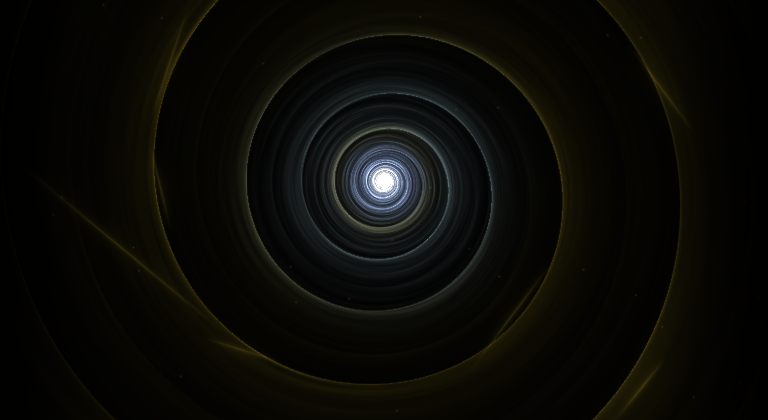
A WebGL 2 fragment shader for this background:

```glsl
#version 300 es
// A glowing log-spiral tunnel: blue-white core, slate rings and olive outer folds.
precision highp float;

uniform vec2 u_resolution;
out vec4 fragColor;

// Lengths are in canvas heights, angles in turns.
const float TAU = 6.2831853;
const vec2 CENTER = vec2(0.0, 0.069);
const float EDGE_RADIUS = 0.7105;
const float EDGE_TURN = 0.017;
const float PITCH = 0.511;
const float SAG = 0.07;
const int FINE_LAYERS = 5;
const float LINE_WIDTH = 0.0035;
const vec3 WHITE = vec3(1.0, 0.98, 0.94);
const vec3 BLUE = vec3(0.68, 0.79, 1.0);
const vec3 SLATE = vec3(0.66, 0.80, 0.82);
const vec3 OLIVE = vec3(0.95, 0.82, 0.18);

// Tangent filaments: start xy, end xy, relative to the center.
const int STREAKS = 7;
const vec4 STREAK[STREAKS] = vec4[STREAKS](
    vec4(-0.56, 0.10, -0.505, -0.13), vec4(-0.44, -0.37, -0.235, -0.435),
    vec4(0.20, -0.46, 0.41, -0.18), vec4(0.575, 0.335, 0.75, 0.10),
    vec4(-0.46, 0.43, -0.565, 0.12), vec4(0.68, -0.41, 0.55, -0.57),
    vec4(-0.92, 0.085, -0.34, -0.395));

float hash(vec2 p) {
    return fract(sin(dot(p, vec2(127.1, 311.7))) * 43758.5453);
}

float noise(vec2 p) {
    vec2 i = floor(p), f = fract(p);
    f = f * f * (3.0 - 2.0 * f);
    return mix(mix(hash(i), hash(i + vec2(1, 0)), f.x),
               mix(hash(i + vec2(0, 1)), hash(i + vec2(1, 1)), f.x), f.y);
}

// Sharp on its inner side, fading outward; phase grows with radius.
float fold(float phase, float falloff, float pixel) {
    float f = fract(phase);
    float w = clamp(pixel * 1.5, 0.001, 0.7);
    return max(exp(-f * falloff), smoothstep(1.0 - w, 1.0, f));
}

// Thin line that swells at its middle, with a soft halo.
float streak(vec2 p, vec4 s) {
    vec2 d = s.zw - s.xy;
    float t = clamp(dot(p - s.xy, d) / dot(d, d), 0.0, 1.0);
    float dist = length(p - s.xy - d * t);
    float swell = 4.0 * t * (1.0 - t);
    return swell * swell * (exp(-dist / 0.003) + 0.3 * exp(-dist / 0.018));
}

// Sparse round specks on a jittered grid.
float dust(vec2 p) {
    vec2 cell = floor(p * 16.0);
    vec2 jitter = 0.2 + 0.6 * vec2(hash(cell + 3.0), hash(cell + 9.0));
    float dist = length(fract(p * 16.0) - jitter) / 16.0;
    return step(0.93, hash(cell)) * exp(-dist * dist / 0.000006);
}

vec3 tint(float r) {
    vec3 c = mix(WHITE, BLUE, smoothstep(0.005, 0.05, r));
    c = mix(c, SLATE, smoothstep(0.06, 0.16, r));
    float oliveRing = 0.35 * exp(-pow((r - 0.115) / 0.02, 2.0));
    return mix(c, OLIVE, max(oliveRing, smoothstep(0.24, 0.44, r)));
}

void main() {
    vec2 p = (gl_FragCoord.xy - 0.5 * u_resolution) / u_resolution.y - CENTER;
    float r = max(length(p), 0.001);
    float turn = atan(p.y, p.x) / TAU;
    float pixel = 1.0 / (u_resolution.y * r);

    // Main spiral, with its middle turns sagging downward.
    float sag = SAG * (1.0 - smoothstep(0.36, 0.51, r)) * p.y / r;
    float depth = log(r / EDGE_RADIUS) + sag;
    float phase = depth / PITCH + turn + EDGE_TURN;
    float f = fract(phase);
    float along = turn - floor(phase);
    float outerFade = mix(0.15, 1.0, smoothstep(-0.5, -0.15, along));

    // Silky strands sheared along the arm.
    float strands = 0.6 * noise(vec2(f * 16.0 + along * 5.0, along * 7.0))
                  + 0.4 * noise(vec2(f * 42.0 - along * 14.0, along * 9.0));
    float wisps = 0.45 + 1.1 * strands;

    float main_ = fold(phase, 4.2, pixel / PITCH) * outerFade;
    float second = fold(phase + 0.39, 9.0, pixel / PITCH) * outerFade;
    float rim = exp(-f * r * PITCH / LINE_WIDTH) * outerFade;

    // Tighter nested folds, strongest near the core.
    float fine = 0.0;
    for (int i = 0; i < FINE_LAYERS; i++) {
        float k = float(i);
        float pitch = PITCH / (1.7 + 0.8 * k);
        float arms = 1.0 + mod(k, 3.0);
        float q = depth / pitch + turn * arms + hash(vec2(k, 4.0));
        fine += fold(q, 4.5, pixel / pitch) / float(FINE_LAYERS);
    }
    float fineWeight = mix(0.9, 0.1, smoothstep(0.08, 0.42, r));

    // Radial light, folded by the spiral.
    float light = 1.15 * exp(-r / 0.03) + 0.58 * exp(-r / 0.1) + 0.13;
    float folds = 0.05 + (0.72 * main_ + 0.13 * second + fineWeight * fine) * wisps;
    folds = mix(folds, 1.0, 0.55 * exp(-r / 0.04));
    float rimLight = rim * (0.1 + 0.13 * strands) * smoothstep(0.03, 0.15, r);
    vec3 color = tint(r) * (light * folds + rimLight);

    // Filaments and specks.
    float threads = 0.0;
    for (int i = 0; i < STREAKS; i++) threads += streak(p, STREAK[i]);
    color += OLIVE * 0.14 * threads;
    color += tint(r) * 0.12 * dust(p);

    // Darkened far sides.
    color *= 1.0 - 0.85 * smoothstep(0.62, 0.95, abs(p.x));
    fragColor = vec4(min(color, 1.0), 1.0);
}
```
